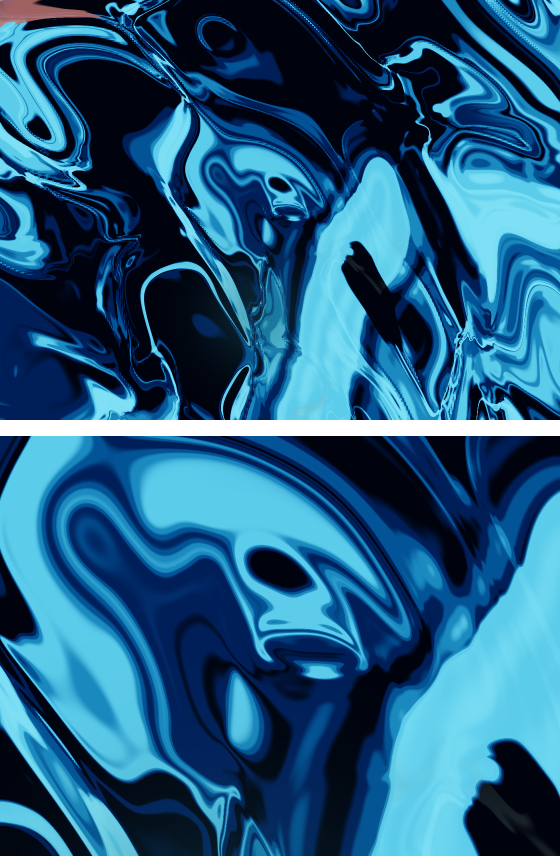
Top: the whole. Bottom: its middle third, enlarged.
A Shadertoy shader for this background:

```glsl
// Poured acrylic marbling: folded blue bands, black pools, a cyan tongue and coral flecks.

float hash(vec2 p) {
    return fract(sin(dot(p, vec2(127.1, 311.7))) * 43758.5453);
}

float noise(vec2 p) {
    vec2 cell = floor(p), f = fract(p);
    f = f * f * f * (f * (f * 6.0 - 15.0) + 10.0);
    return mix(mix(hash(cell), hash(cell + vec2(1, 0)), f.x),
               mix(hash(cell + vec2(0, 1)), hash(cell + vec2(1, 1)), f.x), f.y);
}

mat2 rotate(float a) {
    return mat2(cos(a), sin(a), -sin(a), cos(a));
}

// Displaces a point by several scales of noise, folding the paint over itself
vec2 fold(vec2 p) {
    float reach = 0.34, scale = 4.6;
    for (int i = 0; i < 4; i++) {
        vec2 s = rotate(float(i) * 1.1) * p * scale + float(i) * 17.3;
        p += reach * (vec2(noise(s), noise(s + 41.7)) - 0.5);
        reach *= 0.52;
        scale *= 1.8;
    }
    return p;
}

float capsule(vec2 p, vec2 a, vec2 b, float radius) {
    vec2 ab = b - a;
    return length(p - a - ab * clamp(dot(p - a, ab) / dot(ab, ab), 0.0, 1.0)) - radius;
}

float glow(vec2 p, vec2 centre, float falloff) {
    vec2 d = p - centre;
    return exp(-falloff * dot(d, d));
}

// Tone from 0 to 1 runs black, navy, ocean, azure, cyan
vec3 paint(float tone) {
    vec3 c = mix(vec3(0.0, 0.01, 0.05), vec3(0.0, 0.12, 0.35), smoothstep(0.19, 0.29, tone));
    c = mix(c, vec3(0.01, 0.33, 0.59), smoothstep(0.40, 0.49, tone));
    c = mix(c, vec3(0.10, 0.54, 0.75), smoothstep(0.59, 0.68, tone));
    c = mix(c, vec3(0.36, 0.80, 0.92), smoothstep(0.75, 0.83, tone));
    return mix(c, vec3(0.50, 0.88, 0.96), smoothstep(0.93, 1.0, tone));
}

vec3 marble(vec2 p) {
    // Flow leans diagonally on the left and steeply on the right
    vec2 flow = rotate(mix(0.8, 1.4, p.x / 1.33)) * p * vec2(0.8, 1.3);
    vec2 q = fold(flow + 3.7);

    // Pools and the irregular bands that follow their contours
    float pool = noise(q * 4.4);
    float width = fwidth(pool);
    float bands = noise(vec2(pool * 11.0, q.x * 4.0)) - 0.5;
    float threads = noise(vec2(pool * 30.0, q.y * 5.0 + 9.0)) - 0.5;
    float height = -0.42 + 1.8 * (pool - 0.5);
    height += 3.4 * bands * (1.0 - smoothstep(0.8, 2.2, width * 11.0));
    height += 3.0 * threads * (1.0 - smoothstep(0.8, 2.2, width * 30.0));

    // Black pools, and lighter paint towards the right
    height -= 0.9 * (glow(p, vec2(0.38, 0.18), 16.0) + glow(p, vec2(0.82, 0.87), 16.0));
    height += 0.3 * smoothstep(0.9, 1.2, p.x);

    // Thin bright veins
    float ridge = abs(fract(2.5 * noise(q * 2.8 + 23.0)) - 0.5);
    height += 2.8 * smoothstep(0.06, 0.02, ridge);

    // Cyan tongue with rings of darker paint around it
    vec2 sway = vec2(noise(p * 5.0 + 5.0), noise(p * 5.0 + 31.0)) - 0.5;
    sway += 0.35 * (vec2(noise(q * 5.0), noise(q * 5.0 + 19.0)) - 0.5);
    float d = capsule(p + 0.13 * sway, vec2(0.78, -0.1), vec2(0.91, 0.53), 0.085);
    float rings = -0.6 + 1.0 * sin(d * 110.0 + 4.0 * sway.x);
    height = mix(height, rings, 0.6 * smoothstep(0.10, 0.03, d));
    float tongue = smoothstep(0.004, -0.004, d);
    height = mix(height, 2.0 + 0.4 * height, tongue);

    // Black pool biting into the tongue's right side
    float bite = length((p + 0.25 * sway - vec2(0.98, 0.27)) * vec2(1.0, 1.2)) - 0.09;
    height = mix(height, -2.2, smoothstep(0.006, -0.006, bite));

    vec3 c = paint(1.0 / (1.0 + exp(-1.6 * height)));

    // Sandy streaks in the tongue, teal beside it, coral in the upper left
    float streak = smoothstep(0.62, 0.8, noise(vec2(q.x * 12.0, q.y * 4.0)));
    c = mix(c, vec3(0.55, 0.72, 0.70), 0.4 * streak * tongue * smoothstep(0.5, 0.2, p.y));
    c = mix(c, vec3(0.10, 0.36, 0.42), 0.4 * glow(p, vec2(0.62, 0.25), 60.0) * (1.0 - tongue));
    float coral = smoothstep(0.62, 0.66, noise(q * 4.5 + 11.0));
    coral *= smoothstep(0.30, 0.14, distance(p, vec2(0.14, 0.88)));
    return mix(c, vec3(0.74, 0.45, 0.44), 0.85 * coral);
}

void mainImage(out vec4 fragColor, in vec2 fragCoord) {
    // Four samples per pixel keep the fine bands smooth
    vec3 sum = vec3(0.0);
    for (int i = 0; i < 4; i++) {
        vec2 jitter = vec2(i % 2, i / 2) * 0.5 - 0.25;
        sum += marble((fragCoord + jitter) / iResolution.y);
    }
    fragColor = vec4(sum * 0.25, 1.0);
}
```
